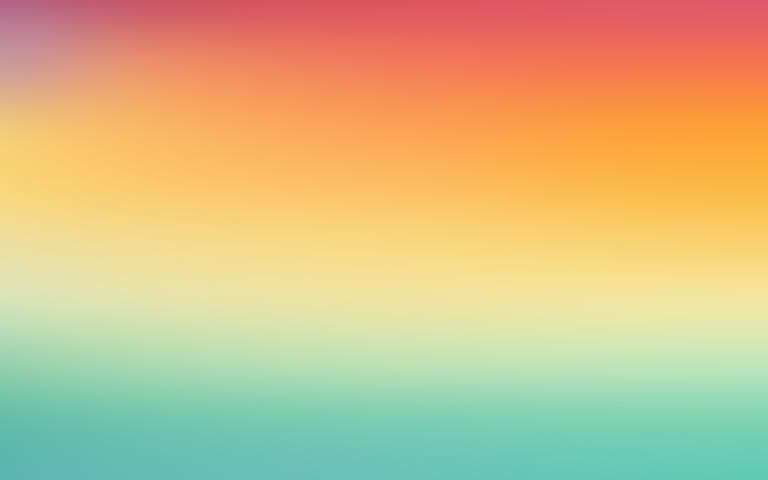
This background is drawn by a Shadertoy shader. Its source:

```glsl
// Soft sunset gradient: rose and orange over yellow, fading down to teal.

// Smooth cubic blend through nine evenly spaced colours, top (0) to bottom (1).
vec3 ramp(vec3 stops[9], float depth) {
    float position = clamp(depth, 0.0, 1.0) * 8.0;
    int i = min(int(position), 7);
    float t = position - float(i);
    vec3 before = stops[max(i - 1, 0)];
    vec3 start = stops[i];
    vec3 end = stops[i + 1];
    vec3 after = stops[min(i + 2, 8)];
    vec3 startSlope = 0.5 * (end - before);
    vec3 endSlope = 0.5 * (after - start);
    float s = t * t * (3.0 - 2.0 * t);
    return mix(start, end, s)
         + startSlope * t * (1.0 - t) * (1.0 - t)
         - endSlope * t * t * (1.0 - t);
}

void mainImage(out vec4 fragColor, in vec2 fragCoord) {
    vec2 uv = fragCoord / iResolution.xy;
    float depth = 1.0 - uv.y;

    // Vertical ramps for the left edge, the centre and the right edge
    vec3 left = ramp(vec3[9](
        vec3(0.71, 0.33, 0.41), vec3(0.91, 0.65, 0.45), vec3(0.97, 0.81, 0.45),
        vec3(0.98, 0.84, 0.46), vec3(0.93, 0.87, 0.62), vec3(0.84, 0.89, 0.73),
        vec3(0.60, 0.82, 0.68), vec3(0.39, 0.74, 0.66), vec3(0.36, 0.71, 0.70)), depth);
    vec3 centre = ramp(vec3[9](
        vec3(0.88, 0.33, 0.37), vec3(0.945, 0.45, 0.35), vec3(0.98, 0.59, 0.33),
        vec3(0.99, 0.72, 0.38), vec3(0.98, 0.84, 0.49), vec3(0.945, 0.89, 0.62),
        vec3(0.78, 0.89, 0.71), vec3(0.50, 0.81, 0.70), vec3(0.42, 0.765, 0.735)), depth);
    vec3 right = ramp(vec3[9](
        vec3(0.87, 0.345, 0.42), vec3(0.95, 0.45, 0.32), vec3(0.985, 0.61, 0.22),
        vec3(0.985, 0.71, 0.255), vec3(0.975, 0.815, 0.43), vec3(0.945, 0.90, 0.63),
        vec3(0.77, 0.90, 0.725), vec3(0.50, 0.825, 0.705), vec3(0.385, 0.79, 0.705)), depth);

    // Blend across the canvas
    vec3 color = mix(centre, right, smoothstep(0.4, 1.0, uv.x));
    color = mix(color, left, pow(1.0 - uv.x, 3.0));

    // Violet haze in the upper left corner
    vec2 haze = (uv - vec2(0.0, 0.9)) / vec2(0.13, 0.13);
    color = mix(color, vec3(0.65, 0.53, 0.78), 0.5 * exp(-dot(haze, haze)));

    fragColor = vec4(color, 1.0);
}
```
